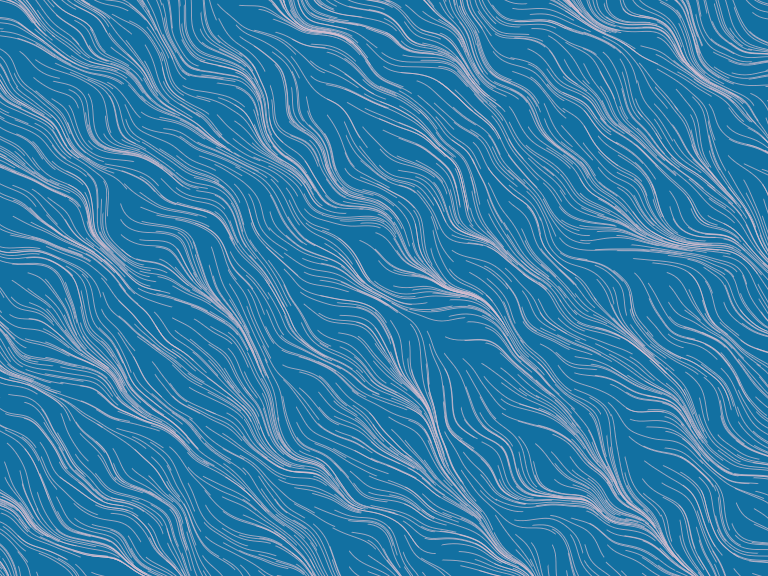
Write a Shadertoy shader that draws this pattern.

```glsl
// Fine pale strands drifting diagonally over blue, gathering into bright tufts.
// Each pixel is traced upstream through a gradient-noise flow, column by column;
// it is inked where its path meets the seed of a strand that is long enough.

const vec3 WATER = vec3(0.07, 0.44, 0.63);
const vec3 STRAND = vec3(0.88, 0.76, 0.82);
const float OPACITY = 0.70;
const float HALF_WIDTH = 0.0008;            // of a strand, in canvas heights
const float FLOW_ANGLE = -0.72;             // mean heading, down to the right
const vec2 SWIRL_SIZE = vec2(0.115, 0.10);  // noise cell along and across the flow
const float SWIRL = 2.3;                    // strength of the sideways drift
const float RIPPLE = 0.28;                  // share of the finer octave
const float COLUMN_STEP = 0.006;            // distance between seed columns
const float LANE = 0.15;                    // distance between seeds in a column
const float JITTER = 0.09;                  // seed scatter, in lanes
const float MIN_LENGTH = 0.08;
const float MAX_LENGTH = 0.20;
const int STEPS = 34;                       // covers MAX_LENGTH
const float GOLDEN = 0.618034;

// Two random values from 0 to 1 for an integer cell
vec2 hash2(vec2 cell) {
    uvec2 q = uvec2(ivec2(cell));
    uint n = (q.x * 1597334673u) ^ (q.y * 3812015801u);
    n = (n ^ (n >> 15)) * 2246822519u;
    n = (n ^ (n >> 13)) * 3266489917u;
    n ^= n >> 16;
    return vec2(n >> 16, n & 65535u) / 65535.0;
}

vec2 gradientAt(vec2 cell) {
    return hash2(cell) * 2.0 - 1.0;
}

// Gradient noise: value and its derivative along y
vec2 noiseDy(vec2 p) {
    vec2 i = floor(p), f = p - i;
    vec2 w = f * f * f * (f * (f * 6.0 - 15.0) + 10.0);
    float dw = 30.0 * f.y * f.y * (f.y - 1.0) * (f.y - 1.0);
    vec2 a = gradientAt(i);
    vec2 b = gradientAt(i + vec2(1, 0));
    vec2 c = gradientAt(i + vec2(0, 1));
    vec2 d = gradientAt(i + vec2(1, 1));
    float low = mix(dot(a, f), dot(b, f - vec2(1, 0)), w.x);
    float high = mix(dot(c, f - vec2(0, 1)), dot(d, f - vec2(1, 1)), w.x);
    float dy = mix(mix(a.y, b.y, w.x), mix(c.y, d.y, w.x), w.y) + dw * (high - low);
    return vec2(mix(low, high, w.y), dy);
}

// Sideways slope of the flow and its derivative across the flow
vec2 flowSlope(vec2 p) {
    vec2 q = p / SWIRL_SIZE;
    vec2 broad = noiseDy(q);
    vec2 fine = noiseDy(q * 2.0 + 37.3) * vec2(1.0, 2.0);
    return SWIRL * (broad + RIPPLE * fine) * vec2(1.0, 1.0 / SWIRL_SIZE.y);
}

void mainImage(out vec4 fragColor, in vec2 fragCoord) {
    float pixel = 1.0 / iResolution.y;
    vec2 canvas = fragCoord * pixel;

    // Flow frame: x runs downstream, y across
    vec2 along = vec2(cos(FLOW_ANGLE), sin(FLOW_ANGLE));
    vec2 pos = vec2(dot(canvas, along), dot(canvas, vec2(-along.y, along.x)));

    float column = floor(pos.x / COLUMN_STEP);
    float stride = pos.x - column * COLUMN_STEP;
    float travelled = 0.0;
    float spread = 1.0;   // upstream gap per unit of gap at this pixel
    float clearness = 1.0;
    vec2 slope = flowSlope(pos);
    float tilt = inversesqrt(1.0 + slope.x * slope.x);

    for (int i = 0; i < STEPS; i++) {
        // Step upstream onto the next seed column
        pos = vec2(column * COLUMN_STEP, pos.y - stride * slope.x);
        spread *= max(1.0 - stride * slope.y, 0.1);
        travelled += stride;

        // Nearest seed, staggered evenly between columns
        float lane = pos.y / LANE - fract(column * GOLDEN);
        float index = round(lane);
        vec2 random = hash2(vec2(index, column));
        float offset = lane - index - JITTER * (random.x - 0.5);
        float dist = abs(offset) * LANE * tilt / spread;

        // Strand coverage with smooth sides and ends
        float side = clamp(0.5 + (HALF_WIDTH - dist) / pixel, 0.0, 1.0);
        float span = mix(MIN_LENGTH, MAX_LENGTH, random.y);
        float ends = clamp(travelled / pixel, 0.0, 1.0)
                   * clamp((span - travelled) / pixel, 0.0, 1.0);
        clearness *= 1.0 - OPACITY * side * ends;

        column -= 1.0;
        stride = COLUMN_STEP;
        slope = flowSlope(pos);
    }

    fragColor = vec4(mix(STRAND, WATER, clearness), 1.0);
}
```
